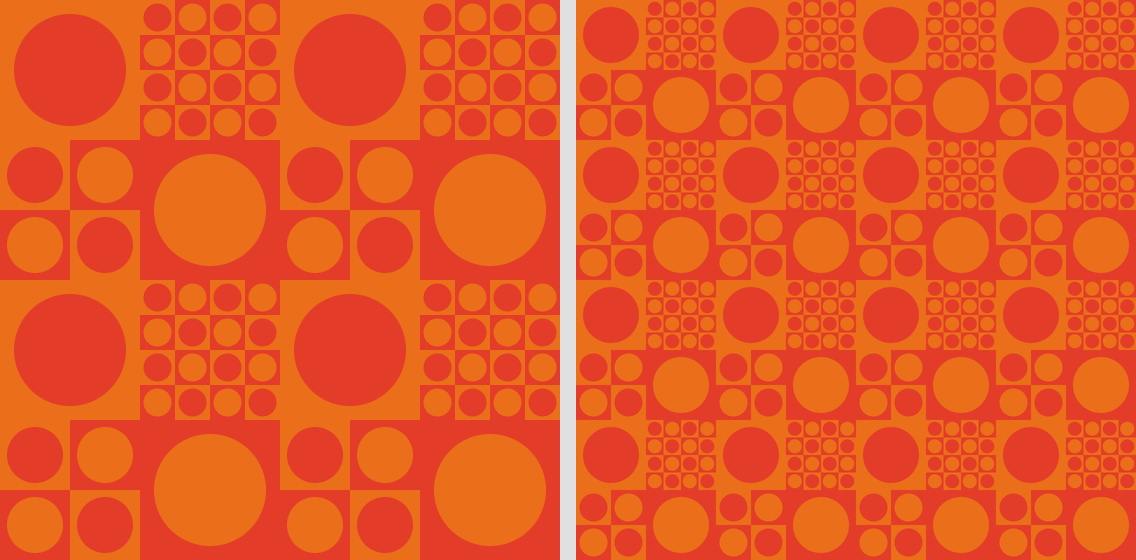
Left, the tile; right, the same tile 2 across and 2 down.
Give the GLSL for this pattern, as a WebGL 2 fragment shader.

```glsl
#version 300 es
precision highp float;

#define REPEATS 2.0
#define DISC_RADIUS 0.4
#define ORANGE vec3(0.92, 0.43, 0.10)
#define RED vec3(0.89, 0.24, 0.16)
#define AA_STEPS 4

uniform vec2 u_resolution;
out vec4 fragColor;

// Cells along each side of a block: 1 and 4 on top, 2 and 1 below.
float cellsPerSide(vec2 block) {
    if (block.x == block.y) return 1.0;
    return block.x > block.y ? 4.0 : 2.0;
}

// Amount of red (0 or 1) at a point, with y running downward.
float redAt(vec2 point) {
    vec2 tile = fract(point * REPEATS) * 2.0;
    vec2 block = floor(tile);
    vec2 grid = fract(tile) * cellsPerSide(block);
    vec2 cell = floor(grid);

    // Checkerboard ground, inverted in the lower right block.
    float ground = mod(cell.x + cell.y + block.x * block.y, 2.0);
    float disc = 1.0 - step(DISC_RADIUS, length(fract(grid) - 0.5));
    return abs(ground - disc);
}

void main() {
    // Average a grid of samples to smooth discs and cell borders alike.
    float red = 0.0;
    for (int j = 0; j < AA_STEPS; j++) {
        for (int i = 0; i < AA_STEPS; i++) {
            vec2 offset = (vec2(i, j) + 0.5) / float(AA_STEPS) - 0.5;
            vec2 uv = (gl_FragCoord.xy + offset) / u_resolution;
            red += redAt(vec2(uv.x, 1.0 - uv.y));
        }
    }
    red /= float(AA_STEPS * AA_STEPS);
    fragColor = vec4(mix(ORANGE, RED, red), 1.0);
}
```
